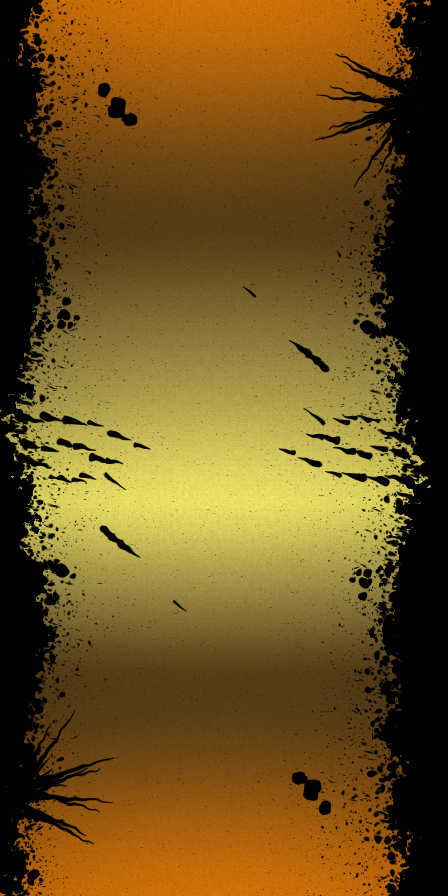
Give the GLSL for this background, as a WebGL 1 fragment shader.

```glsl
precision highp float;
// Black ink splatter along both sides of a glowing amber and yellow gradient.

uniform vec2 u_resolution;

const vec3 YELLOW = vec3(0.94, 0.90, 0.40);
const vec3 KHAKI = vec3(0.60, 0.53, 0.26);
const vec3 BROWN = vec3(0.34, 0.235, 0.085);
const vec3 ORANGE = vec3(0.83, 0.45, 0.03);
const vec3 INK = vec3(0.004, 0.003, 0.002);
const vec2 CENTRE = vec2(0.479, 0.998);  // the ink is point symmetric about this
const float GLOW_Y = 0.88;
const float EDGE_WIDTH = 0.072;
const float GRAIN = 0.07;
const float SPRAY_ANGLE = -0.25;
const float FLICK_ANGLE = -0.65;

float hash(vec2 p) {
  return fract(sin(dot(p, vec2(127.1, 311.7))) * 43758.5453);
}

float noise(vec2 p) {
  vec2 i = floor(p), f = fract(p);
  f = f * f * (3.0 - 2.0 * f);
  return mix(mix(hash(i), hash(i + vec2(1.0, 0.0)), f.x),
             mix(hash(i + vec2(0.0, 1.0)), hash(i + 1.0), f.x), f.y);
}

float bump(float y, float middle, float width) {
  float t = (y - middle) / width;
  return exp(-t * t);
}

vec2 direction(float angle) {
  return vec2(cos(angle), sin(angle));
}

// Drop with a round head and a tail thinning along the given angle.
float drop(vec2 p, vec2 head, float angle, float len, float radius) {
  vec2 dir = direction(angle);
  float t = clamp(dot(p - head, dir) / len, 0.0, 1.0);
  return length(p - head - dir * len * t) - mix(radius, 0.001, t);
}

// Several overlapping round drops.
float cluster(vec2 p, vec2 middle, float radius) {
  float d = 1.0;
  for (int i = 0; i < 8; i++) {
    vec2 seed = vec2(float(i), middle.y * 10.0);
    vec2 offset = direction(6.283 * hash(seed)) * radius * 1.6 * hash(seed + 7.3);
    d = min(d, length(p - middle - offset) - radius * mix(0.2, 0.65, hash(seed + 3.1)));
  }
  return d;
}

// Grid of jittered dots, shrinking as the density falls.
float speckles(vec2 p, float size, float angle, float stretch, float density) {
  vec2 dir = direction(angle);
  vec2 g = vec2(dot(p, dir), dot(p, vec2(-dir.y, dir.x))) / (size * vec2(stretch, 1.0));
  vec2 id = floor(g);
  vec2 spot = 0.3 + 0.4 * vec2(hash(id + 1.7), hash(id + 9.2));
  float radius = min(0.3, 0.55 * (density - hash(id + size * 50.0)));
  return (length(g - id - spot) - radius) * size;
}

vec3 background(vec2 p) {
  float t = p.y > GLOW_Y ? (p.y - GLOW_Y) / 0.62 : (GLOW_Y - p.y) / 0.40;
  vec3 color = mix(YELLOW, KHAKI, smoothstep(-0.08, 0.60, t));
  color = mix(color, BROWN, smoothstep(0.42, 1.02, t));
  float ends = smoothstep(1.48, 2.05, p.y) + 1.0 - smoothstep(-0.05, 0.46, p.y);
  color = mix(color, ORANGE, ends);
  float side = p.x - CENTRE.x;
  float grain = hash(floor(p * 300.0)) - 0.5;
  return color * (1.0 - 0.6 * side * side) * (1.0 + GRAIN * grain);
}

float inkDistance(vec2 p) {
  // Ragged solid border
  float edge = EDGE_WIDTH + 0.035 * bump(p.y, 0.59, 0.10) + 0.025 * bump(p.y, 1.45, 0.18)
             - 0.030 * bump(p.y, 1.03, 0.16) - 0.020 * bump(p.y, 0.1, 0.2);
  float ragged = 0.05 * noise(p * 14.0) + 0.05 * noise(p * 45.0) + 0.04 * noise(p * 110.0) - 0.07;
  float d = p.x - edge - ragged;

  // Wobble the outlines of all drops
  vec2 q = p + 0.007 * (vec2(noise(p * 65.0), noise(p * 65.0 + 31.0)) - 0.5);

  // Fine spatter thinning towards the middle
  float spread = 0.055 + 0.055 * bump(p.y, 1.8, 0.22) + 0.025 * bump(p.y, 0.85, 0.45);
  float density = exp(-max(p.x - edge, 0.0) / spread);
  for (int i = 0; i < 5; i++) {
    float k = float(i);
    d = min(d, speckles(q, 0.042 * pow(0.68, k), 0.4 + 1.3 * k, 1.3, 0.75 * density));
  }
  float lean = p.y < 0.45 || p.y > 1.85 ? 0.6 : SPRAY_ANGLE;
  d = min(d, speckles(q, 0.016, lean, 4.0, 0.65 * density));
  d = min(d, speckles(q, 0.012, SPRAY_ANGLE, 2.0, 0.10 * exp(-p.x * 4.0) + 0.5 * density));

  // Rows of long drops sprayed inwards
  for (int i = 0; i < 18; i++) {
    float row = mod(float(i), 3.0), column = floor(float(i) / 3.0);
    vec2 seed = vec2(row, column);
    float along = column * (0.052 - 0.013 * row) + 0.02 * hash(seed + 4.0);
    vec2 head = vec2(0.045, 1.085 - 0.06 * row) + along * direction(SPRAY_ANGLE);
    head.y += 0.03 * (hash(seed + 8.0) - 0.5);
    float size = mix(0.5, 1.0, hash(seed + 2.0));
    d = min(d, drop(q, head, SPRAY_ANGLE, 0.055 * size, 0.011 * size));
  }

  // Rays bursting from the border
  for (int i = 0; i < 12; i++) {
    float k = float(i), h = hash(vec2(k, 5.0));
    float angle = mix(-0.6, 1.15, (k + h) / 12.0);
    vec2 root = vec2(0.03, 0.20 + 0.05 * hash(vec2(k, 2.0)));
    d = min(d, drop(q, root, angle, mix(0.11, 0.25, hash(vec2(k, 8.0))), 0.009));
  }

  // Heavy blots, paired drops and thin flicks
  d = min(d, cluster(q, vec2(0.260, 1.766), 0.030));
  d = min(d, cluster(q, vec2(0.143, 1.297), 0.026));
  d = min(d, cluster(q, vec2(0.122, 0.732), 0.028));
  for (int i = 0; i < 3; i++) {
    vec2 head = vec2(0.232, 0.818) + float(i) * vec2(0.018, -0.016);
    d = min(d, drop(q, head, FLICK_ANGLE, 0.055, 0.010));
  }
  d = min(d, drop(q, vec2(0.235, 0.940), FLICK_ANGLE, 0.055, 0.005));
  return min(d, drop(q, vec2(0.390, 0.655), FLICK_ANGLE, 0.035, 0.003));
}

void main() {
  vec2 p = gl_FragCoord.xy / u_resolution * vec2(1.0, 2.0);
  vec2 inkPoint = p.x < CENTRE.x ? p : 2.0 * CENTRE - p;
  float soft = 0.8 / u_resolution.x;
  float ink = 1.0 - smoothstep(-soft, soft, inkDistance(inkPoint));
  gl_FragColor = vec4(mix(background(p), INK, ink), 1.0);
}
```
